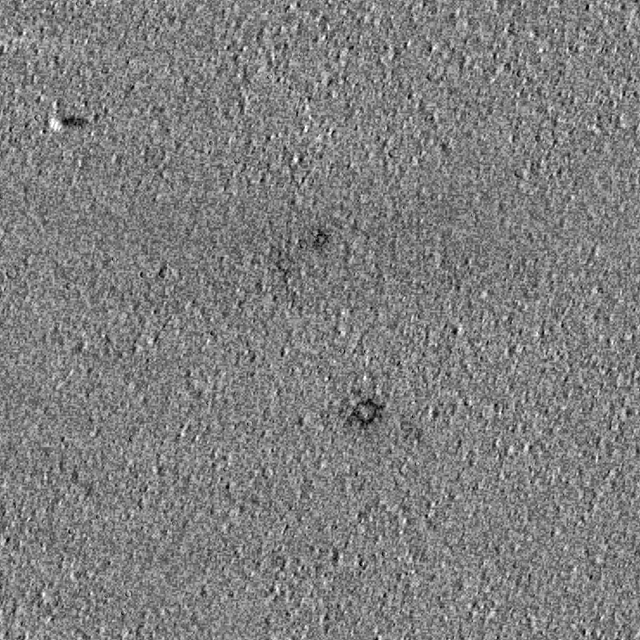
This texture is drawn by a three.js fragment shader. Its source:

```glsl
// Grey, side-lit plain seen from above: fine grain over pitted, knobbly ground.
// Cellular noise scatters the shaded pits, knobs and craters; layered sines vary
// tone and roughness. A bright boulder and a few dark-haloed craters stand out.

varying vec2 vUv;

const vec2 LIT_SIDE = vec2(0.97, 0.24);  // side of a pit that catches the light

vec3 hash3(vec2 p) {
  vec3 q = fract(p.xyx * vec3(0.1031, 0.1030, 0.0973));
  q += dot(q, q.yxz + 33.33);
  return fract((q.xxy + q.yzz) * q.zyx);
}

float grain(vec2 p) {
  vec2 i = floor(p), f = fract(p);
  f *= f * (3.0 - 2.0 * f);
  float low = mix(hash3(i).x, hash3(i + vec2(1, 0)).x, f.x);
  float high = mix(hash3(i + vec2(0, 1)).x, hash3(i + vec2(1, 1)).x, f.x);
  return mix(low, high, f.y) - 0.5;
}

// Broad drifting patches, about -1 to 1
float patches(vec2 p) {
  float sum = 0.0, amp = 0.5;
  for (int i = 0; i < 4; i++) {
    p = mat2(0.8, 0.6, -0.6, 0.8) * p * 1.6 + 1.7;
    sum += amp * sin(p.x + 1.3 * sin(p.y)) * cos(p.y + sin(0.7 * p.x));
    amp *= 0.7;
  }
  return sum;
}

// Small pits and knobs, one per cell, stretched along a leaning axis
float knobs(vec2 p) {
  vec2 cell = floor(p);
  float shade = 0.0;
  for (int y = -1; y <= 1; y++)
    for (int x = -1; x <= 1; x++) {
      vec2 id = cell + vec2(x, y);
      vec3 rnd = hash3(id + 17.0), kind = hash3(id + 171.0);
      vec2 d = p - id - rnd.xy;
      d = vec2(d.x - 0.3 * d.y, 0.8 * d.y) / mix(0.22, 0.42, rnd.z);
      float relief = 2.0 * kind.x * kind.x * kind.x * (kind.y < 0.4 ? -1.0 : 1.0);
      shade += 2.3 * relief * dot(d, LIT_SIDE) * exp(-dot(d, d));
    }
  return shade;
}

// Bowl with a shadowed wall, a lit wall and a thin raised rim
float crater(vec2 d, float radius) {
  float r = length(d) / radius;
  float side = dot(d, LIT_SIDE) / (length(d) + 0.0001);
  float wall = exp(-pow((r - 0.75) / 0.3, 2.0));
  float rim = exp(-pow((r - 1.25) / 0.2, 2.0));
  return side * (wall - 0.45 * rim) - 0.25 * wall;
}

float scatteredCraters(vec2 p, float count) {
  vec2 cell = floor(p * count);
  float shade = 0.0;
  for (int y = -1; y <= 1; y++)
    for (int x = -1; x <= 1; x++) {
      vec2 id = cell + vec2(x, y);
      vec3 rnd = hash3(id + 53.0), kind = hash3(id + 97.0);
      float radius = mix(0.0035, 0.0095, kind.y * kind.y);
      shade += step(kind.x, 0.3) * mix(0.5, 1.0, kind.z)
             * crater(p - (id + rnd.xy) / count, radius);
    }
  return shade;
}

// Ragged dark stain around a fresh crater with a pale floor
float stainedCrater(vec2 d, float radius) {
  float ragged = 1.0 + 0.9 * grain(d * 2.2 / radius + 40.0);
  float r = length(d) / radius * ragged;
  float ring = exp(-pow((r - 1.0) / 0.35, 2.0));
  float halo = exp(-r * r * 0.22);
  float floorGlow = exp(-r * r * 5.0);
  return 0.2 * floorGlow - 0.27 * ring - 0.11 * halo + 0.1 * crater(d, radius);
}

// Soft pale line between two points
float streak(vec2 p, vec2 a, vec2 b, float width) {
  vec2 ab = b - a;
  float t = clamp(dot(p - a, ab) / dot(ab, ab), 0.0, 1.0);
  vec2 d = (p - a - ab * t) / width;
  return exp(-dot(d, d)) * 4.0 * t * (1.0 - t);
}

void main() {
  vec2 p = vUv;

  // Tone: dusky middle, faint level bands on the left, pale wisps
  vec2 dusk = (p - vec2(0.52, 0.61)) / vec2(0.3, 0.1);
  float tone = 0.505 + 0.018 * patches(p * 3.0) - 0.05 * exp(-dot(dusk, dusk));
  tone += 0.014 * sin(p.y * 62.0 + 3.0 * p.x + 2.0 * sin(p.x * 5.0)) * (1.0 - p.x);
  tone += 0.06 * streak(p, vec2(0.36, 0.94), vec2(0.57, 0.73), 0.009);
  tone += 0.09 * streak(p + vec2(0.0, 2.0 * p.x * p.x), vec2(-0.04, 0.935), vec2(0.16, 0.95), 0.006);

  // Ground relief, calmer along two level belts
  float rough = 0.95 + 0.35 * patches(p * 5.0 + 4.0) + 0.15 * p.x;
  rough -= 0.4 * exp(-pow((p.y - 0.66) / 0.07, 2.0));
  rough -= 0.35 * exp(-pow((p.y - 0.37) / 0.08, 2.0)) * (1.0 - p.x);
  rough = clamp(rough, 0.35, 1.4);
  tone += rough * (0.14 * knobs(p * 78.0) + 0.13 * knobs(p * 135.0 + 9.0));
  tone += 0.3 * scatteredCraters(p, 16.0);
  tone += 0.36 * grain(p * 370.0) + 0.1 * grain(p * 190.0 + 7.0);

  // Landmarks: stained craters, then a boulder and its long shadow
  tone += stainedCrater(p - vec2(0.571, 0.357), 0.017);
  tone += 0.8 * stainedCrater(p - vec2(0.502, 0.627), 0.008);
  tone += 0.5 * stainedCrater(p - vec2(0.445, 0.585), 0.011);
  tone += 0.5 * stainedCrater(p - vec2(0.645, 0.323), 0.010);
  vec2 rock = (p - vec2(0.087, 0.805)) / vec2(0.009, 0.008);
  vec2 shadow = (p - vec2(0.112, 0.809)) / vec2(0.022, 0.007);
  tone += 0.55 * exp(-dot(rock, rock)) - 0.45 * exp(-dot(shadow, shadow));

  gl_FragColor = vec4(vec3(clamp(tone, 0.03, 1.0)), 1.0);
}
```
